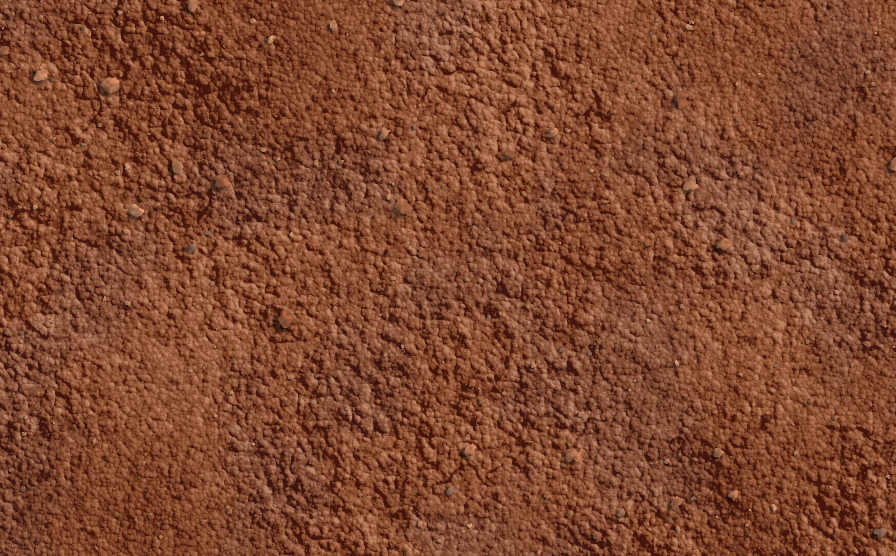
Write a WebGL 2 fragment shader that draws this texture.

```glsl
#version 300 es
precision highp float;
// Dry red soil under low sun: layered, warped domes form the crumbs of a height
// field, shaded by slope and short cast shadows; each grain has its own tone.
// Thin broken cracks, small pits, pale chips and a few pebbles lie on top.
#define LIGHT vec2(0.8, 0.6)
#define FINE_GRAINS 135.0
#define MEDIUM_GRAINS 70.0
#define CLUMPS 28.0
#define RELIEF 1.15
#define SHADOW 0.7
#define GRAIN_TONE 0.85
#define BASE_TONE 2.25
#define DRIFT_TONE 2.3
#define CRACK_WIDTH 0.0038
#define PEBBLE_CHANCE 0.10
#define CHIP_CHANCE 0.12

uniform vec2 u_resolution;
out vec4 fragColor;

vec2 hash2(vec2 p) {
  vec3 q = fract(p.xyx * vec3(0.1031, 0.1030, 0.0973));
  q += dot(q, q.yzx + 33.33);
  return fract((q.xx + q.yz) * q.zy);
}

float noise(vec2 p) {
  vec2 i = floor(p), f = fract(p);
  f = f * f * (3.0 - 2.0 * f);
  return mix(mix(hash2(i).x, hash2(i + vec2(1, 0)).x, f.x),
             mix(hash2(i + vec2(0, 1)).x, hash2(i + vec2(1, 1)).x, f.x), f.y);
}

float fbm(vec2 p) {
  float sum = 0.0, amp = 0.5;
  for (int i = 0; i < 5; i++) {
    sum += amp * noise(p);
    p = mat2(1.6, 1.2, -1.2, 1.6) * p + 7.3;
    amp *= 0.5;
  }
  return sum;
}

// Highest of the randomly sized domes around p (x) and its random tone (y).
vec2 domes(vec2 p) {
  vec2 cell = floor(p), top = vec2(0.0, 0.3);
  for (int y = -1; y <= 1; y++)
    for (int x = -1; x <= 1; x++) {
      vec2 id = cell + vec2(x, y);
      vec2 v = p - id - hash2(id), kind = hash2(id + 41.7);
      float radius = mix(0.25, 0.95, kind.x);
      float h = radius - dot(v, v) / radius;
      if (h > top.x) top = vec2(h, kind.y);
    }
  return top;
}

vec2 warp(vec2 p) {
  return p + 0.007 * vec2(noise(p * 75.0), noise(p * 75.0 + 19.0));
}

mat2 turn = mat2(0.8, 0.6, -0.6, 0.8);

float height(vec2 p, float rough) {
  vec2 w = warp(p);
  return 0.60 * domes(p * FINE_GRAINS).x / FINE_GRAINS
       + 0.60 * rough * domes(turn * w * MEDIUM_GRAINS).x / MEDIUM_GRAINS
       + 0.36 * rough * rough * domes(w * CLUMPS + 5.0).x / CLUMPS
       + 0.035 * fbm(p * 9.0);
}

// Distance to a wandering contour line, kept even by the local gradient.
float crackField(vec2 p) {
  return fbm(p * 2.6 + 0.08 * noise(p * 26.0) + 53.0) - 0.47;
}

float crackDistance(vec2 p) {
  float e = 0.004, f = crackField(p);
  vec2 grad = vec2(crackField(p + vec2(e, 0)) - f, crackField(p + vec2(0, e)) - f) / e;
  return abs(f) / max(length(grad), 0.45);
}

vec3 soilRamp(float tone) {
  vec3 c = mix(vec3(0.27, 0.08, 0.04), vec3(0.42, 0.20, 0.11), clamp(tone, 0.0, 1.0));
  c = mix(c, vec3(0.54, 0.30, 0.18), clamp(tone - 1.0, 0.0, 1.0));
  c = mix(c, vec3(0.62, 0.38, 0.26), clamp(tone - 2.0, 0.0, 1.0));
  return mix(c, vec3(0.75, 0.52, 0.39), clamp(0.7 * (tone - 3.0), 0.0, 1.0));
}

// Scattered stones: cast shadow first, then the lit, uneven body.
void addStones(inout vec3 color, vec2 p, float freq, float chance) {
  vec2 q = p * freq, cell = floor(q);
  float soft = 0.6 * freq / u_resolution.y;
  for (int y = -1; y <= 1; y++)
    for (int x = -1; x <= 1; x++) {
      vec2 id = cell + vec2(x, y);
      vec2 rnd = hash2(id + 3.1), kind = hash2(id + 87.3);
      if (rnd.x > chance) continue;
      float radius = mix(0.09, 0.25, kind.x * kind.x);
      vec2 v = q - id - hash2(id + 23.9);
      float angle = 6.283 * rnd.y;
      vec2 axis = vec2(cos(angle), sin(angle));
      vec2 local = vec2(dot(v, axis), 1.35 * dot(v, vec2(-axis.y, axis.x)));
      float dist = length(local) + radius * 0.8 * (noise(v / radius * 1.8 + id) - 0.5);
      float shade = length(v + LIGHT * radius * 0.6);
      color *= 1.0 - 0.5 * (1.0 - smoothstep(radius * 0.6, radius * 1.25, shade));
      vec3 tint = mix(vec3(0.60, 0.35, 0.23), vec3(0.78, 0.55, 0.41), kind.y);
      tint = mix(tint, vec3(0.54, 0.39, 0.31), step(0.9, fract(kind.y * 7.0)));
      float lit = 0.95 + 0.2 * dot(v, LIGHT) / radius + 0.4 * (noise(p * 170.0) - 0.5);
      color = mix(color, tint * lit, 1.0 - smoothstep(radius - soft, radius + soft, dist));
    }
}

void main() {
  vec2 p = gl_FragCoord.xy / u_resolution.y;
  float rough = mix(0.4, 1.2, smoothstep(0.30, 0.62, fbm(p * 3.5 + 11.0)));

  // Slope toward the light and short cast shadows
  float stepSize = 0.0024, h = height(p, rough);
  float slope = (h - height(p + LIGHT * stepSize, rough)) / stepSize;
  float rise = height(p + LIGHT * 0.0065, rough) - h;
  float tone = BASE_TONE + RELIEF * slope - SHADOW * smoothstep(0.0018, 0.0060, rise);

  // Own tone of each grain, dark gaps, grit and broad drifts
  vec2 fine = domes(p * FINE_GRAINS), medium = domes(turn * warp(p) * MEDIUM_GRAINS);
  tone += GRAIN_TONE * (fine.y + 0.7 * medium.y - 0.85);
  tone += 0.6 * (fine.x - 0.5) + 0.7 * rough * (medium.x - 0.5);
  tone += 0.8 * (noise(p * 290.0) - 0.5) + DRIFT_TONE * (fbm(p * 2.2 + 31.0) - 0.5);

  // Broken hairline cracks and small pits
  float width = CRACK_WIDTH * mix(0.2, 1.6, noise(p * 48.0 + 5.0));
  float crack = 1.0 - smoothstep(0.4 * width, width + 0.0015, crackDistance(p));
  crack *= smoothstep(0.47, 0.60, fbm(p * 6.0 + 71.0));
  float pit = smoothstep(0.78, 0.90, noise(p * 56.0 + 9.0)) * smoothstep(0.45, 0.70, noise(p * 9.0));
  tone -= 1.9 * crack + 1.5 * pit;

  // Slightly greyer dust in drifts
  vec3 color = soilRamp(tone);
  float dust = smoothstep(0.40, 0.64, fbm(p * 6.0 + 17.0));
  color += dust * vec3(-0.026, -0.003, 0.017);

  addStones(color, p, 42.0, CHIP_CHANCE);
  addStones(color, p + 2.7, 14.0, PEBBLE_CHANCE);
  fragColor = vec4(clamp(color, 0.0, 1.0), 1.0);
}
```
